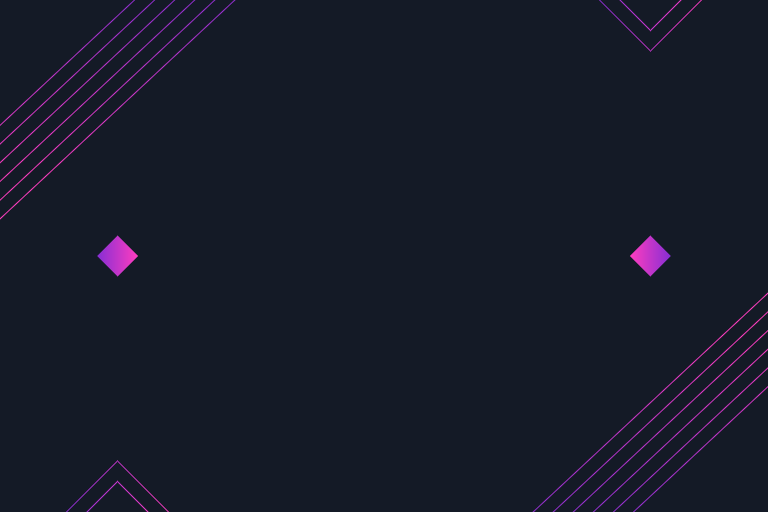
A Shadertoy shader for this background:

```glsl
// Dark navy backdrop with neon diagonal stripes, chevrons and two diamonds.

const vec2 GRID = vec2(768.0, 512.0);   // design units across the canvas
const vec3 NAVY = vec3(0.078, 0.102, 0.149);
const vec3 PURPLE = vec3(0.53, 0.18, 0.83);
const vec3 PINK = vec3(1.0, 0.24, 0.75);
const float LINE_WIDTH = 1.0;

vec3 neon(float t) {
    return mix(PURPLE, PINK, clamp(t, 0.0, 1.0));
}

// Smooth coverage of a filled shape from its signed distance.
float fillMask(float dist, float pixel) {
    return clamp(0.5 - dist / pixel, 0.0, 1.0);
}

// Coverage of a thin line, kept exact when it is narrower than a pixel.
float lineMask(float dist, float width, float pixel) {
    return fillMask(dist - 0.5 * width, pixel) - fillMask(dist + 0.5 * width, pixel);
}

// Six parallel lines cutting a corner; q is measured from that corner.
float stripes(vec2 q, float pixel) {
    vec2 slope = vec2(0.932, 1.0);
    float mask = 0.0;
    for (int i = 0; i < 6; i++) {
        float offset = 125.4 + 18.7 * float(i);
        mask += lineMask((dot(q, slope) - offset) / length(slope), LINE_WIDTH, pixel);
    }
    return min(mask, 1.0);
}

// Signed distance to a square standing on its corner.
float diamondDistance(vec2 q, float radius) {
    return (abs(q.x) + abs(q.y) - radius) / sqrt(2.0);
}

// Two nested outlines whose centre lies on the canvas edge.
float chevrons(vec2 q, float pixel) {
    float mask = 0.0;
    for (int i = 0; i < 2; i++) {
        float radius = 51.0 - 20.5 * float(i);
        mask += lineMask(diamondDistance(q, radius), LINE_WIDTH, pixel);
    }
    return min(mask, 1.0);
}

void mainImage(out vec4 fragColor, in vec2 fragCoord) {
    vec2 p = fragCoord / iResolution.xy * GRID;
    float pixel = GRID.y / iResolution.y;

    // A half turn maps the right half onto the left one.
    bool turned = p.x > 0.5 * GRID.x;
    vec2 q = turned ? GRID - p : p;
    float side = turned ? -1.0 : 1.0;
    vec3 color = NAVY;

    // Corner stripes, purple at the canvas edge and pink towards the side.
    vec2 corner = vec2(q.x, GRID.y - q.y);
    color = mix(color, neon(0.1 + corner.y / 200.0), stripes(corner, pixel));

    // Chevrons, always purple on the left and pink on the right.
    vec2 tip = q - vec2(117.5, 0.0);
    color = mix(color, neon(0.5 + side * tip.x / 110.0), chevrons(tip, pixel));

    // Diamonds, pink on the side facing the centre.
    vec2 gem = q - vec2(117.7, 256.0);
    float gemMask = fillMask(diamondDistance(gem, 20.5), pixel);
    color = mix(color, neon(0.5 + gem.x / 40.0), gemMask);

    fragColor = vec4(color, 1.0);
}
```
